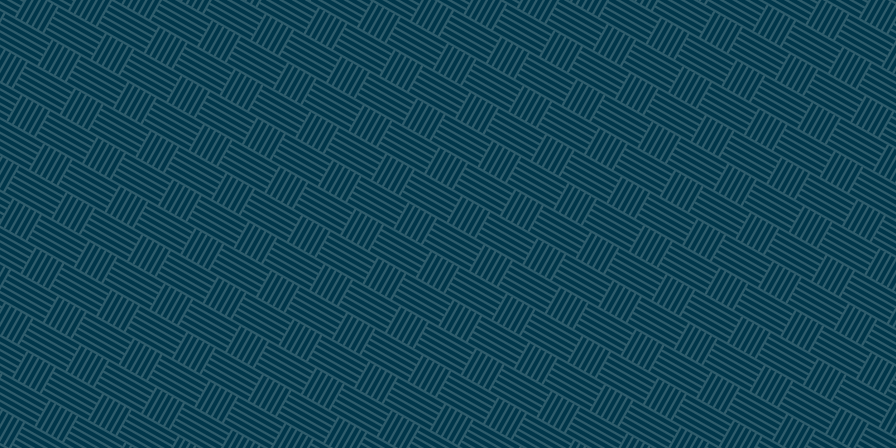
This pattern is drawn by a WebGL 2 fragment shader. Its source:

```glsl
#version 300 es
precision highp float;
// Tilted basket weave in teal: rows of long blocks ruled lengthwise alternate
// with squares ruled crosswise, and every second row is shifted half a period.
// Distances to the nearest rule are measured in units of one strip.

uniform vec2 u_resolution;
out vec4 fragColor;

// Distance to the nearest rule; rules lie midway between whole numbers.
float ruleDistance(float x) {
    return abs(fract(x) - 0.5);
}

// Distance to the nearest line of the weave.
float weaveDistance(vec2 p) {
    float period = 13.72;   // one long block plus one square
    float row = floor(p.y / 5.0 + 0.5);
    float x = p.x + 0.5 * period * mod(row, 2.0);
    x = mod(x + 0.5 * period, period) - 0.5 * period;
    float y = p.y - 5.0 * row;

    // Negative inside the square, positive inside the long block.
    float side = abs(x) - 2.5;
    return side < 0.0
        ? min(ruleDistance(x), 2.5 - abs(y))
        : min(ruleDistance(y), side);
}

void main() {
    // Strip units, measured from the centre of one square.
    float stripWidth = 0.01411;
    vec2 p = (gl_FragCoord.xy / u_resolution.y - vec2(0.927, 0.501)) / stripWidth;

    // Axes along and across the rows, which descend to the right.
    float tilt = radians(29.2);
    vec2 along = vec2(cos(tilt), -sin(tilt));
    vec2 across = vec2(sin(tilt), cos(tilt));
    float d = weaveDistance(vec2(dot(p, along), dot(p, across)));

    // Line coverage, softened over one pixel.
    float pixel = 1.0 / (u_resolution.y * stripWidth);
    float line = clamp((0.18 - d) / pixel + 0.5, 0.0, 1.0);

    vec3 deepTeal = vec3(0.0, 0.21, 0.29);
    vec3 paleTeal = vec3(0.19, 0.365, 0.425);
    fragColor = vec4(mix(deepTeal, paleTeal, line), 1.0);
}
```
